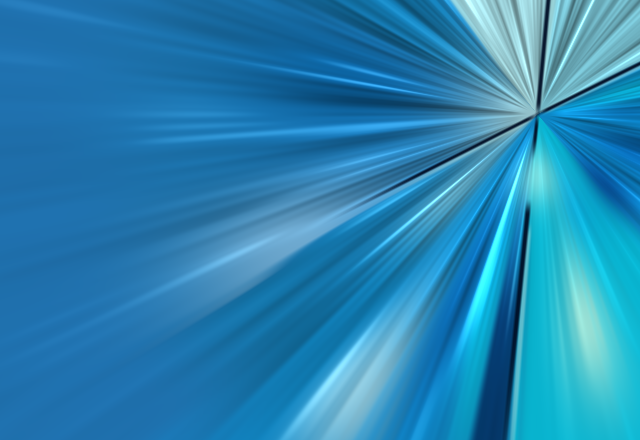
This background is drawn by a Shadertoy shader. Its source:

```glsl
// A zoom burst of blue, cyan and pale light around an off-centre focus.
// Soft tints are laid out in polar coordinates (degrees, radius), then
// angular noise adds fine rays and four thin dark spokes cross the focus.

#define FOCUS vec2(0.840, 0.740)
#define RAY_CONTRAST 1.05
#define EDGE_JITTER 5.0
#define SPOKE_WIDTH 0.0045
#define BLUE vec3(0.11, 0.45, 0.67)
#define DEEP vec3(0.03, 0.35, 0.58)
#define NAVY vec3(0.01, 0.18, 0.38)
#define AZURE vec3(0.05, 0.53, 0.77)
#define CYAN vec3(0.03, 0.71, 0.82)
#define PALE vec3(0.58, 0.78, 0.81)
#define INK vec3(0.00, 0.05, 0.14)

float hash(vec2 p) {
    vec3 h = fract(vec3(p.xyx) * 0.1031);
    h += dot(h, h.yzx + 33.33);
    return fract((h.x + h.y) * h.z);
}

// Value noise that repeats around the full turn
float rayNoise(float turn, float depth, float count) {
    vec2 p = vec2(turn * count, depth);
    vec2 i = floor(p), f = fract(p);
    f = f * f * (3.0 - 2.0 * f);
    float x0 = mod(i.x, count), x1 = mod(i.x + 1.0, count);
    vec2 seed = vec2(count, 17.0);
    return mix(mix(hash(vec2(x0, i.y) + seed), hash(vec2(x1, i.y) + seed), f.x),
               mix(hash(vec2(x0, i.y + 1.0) + seed), hash(vec2(x1, i.y + 1.0) + seed), f.x), f.y);
}

float angleGap(float a, float b) {
    return abs(mod(a - b + 180.0, 360.0) - 180.0);
}

// Fan between two angles with soft sides
float fan(float angle, float from, float to, float soft) {
    float halfSpan = 0.5 * (to - from);
    return 1.0 - smoothstep(halfSpan - soft, halfSpan + soft, angleGap(angle, from + halfSpan));
}

// Soft spot: shape holds angle, angular size, radius, radial size
float spot(vec2 polar, vec4 shape) {
    vec2 d = vec2(angleGap(polar.x, shape.x), polar.y - shape.z) / shape.yw;
    return exp(-dot(d, d));
}

// Thin spoke leaving the focus, visible between two radii
float spoke(vec2 q, float angle, float width, float start, float end, float fade) {
    vec2 dir = vec2(cos(radians(angle)), sin(radians(angle)));
    float along = dot(q, dir);
    float across = abs(dot(q, vec2(-dir.y, dir.x)));
    float edge = 1.0 / iResolution.y;
    float body = 1.0 - smoothstep(width * 0.4 - edge * 0.5, width + edge, across);
    return body * smoothstep(start - 0.01, start + 0.03, along)
                * (1.0 - smoothstep(end - fade, end, along));
}

void mainImage(out vec4 fragColor, in vec2 fragCoord) {
    vec2 q = (fragCoord - FOCUS * iResolution.xy) / iResolution.y;
    float r = length(q);
    float angle = degrees(atan(-q.y, -q.x + 1e-6)) + 180.0;
    float turn = angle / 360.0;

    // Rays in three finenesses, faded where they get thinner than the canvas grid
    float rays = 0.0, count = 90.0, gain = 0.55;
    for (int k = 0; k < 3; k++) {
        float cell = 6.2832 * r * iResolution.y / count;
        rays += gain * smoothstep(0.6, 2.0, cell) * (rayNoise(turn, r * 2.5, count) - 0.5);
        count *= 2.0;
        gain *= 0.85;
    }
    vec2 polar = vec2(angle + EDGE_JITTER * rays, r);
    float a = polar.x;

    // Left field and dark fans
    vec3 col = mix(BLUE, vec3(0.12, 0.44, 0.68), smoothstep(0.7, 1.2, r));
    col = mix(col, DEEP, 0.85 * spot(polar, vec4(171.0, 16.0, 0.42, 0.30)));
    col = mix(col, vec3(0.06, 0.45, 0.65), 0.8 * fan(a, 129.0, 152.0, 5.0));
    col = mix(col, vec3(0.06, 0.43, 0.62), 0.8 * fan(a, 210.5, 230.0, 1.5) * (1.0 - smoothstep(0.7, 1.1, r)));

    // Pale sweep with a crisp lower side
    float sweep = smoothstep(188.0, 207.0, a) * (1.0 - smoothstep(209.5, 211.0, a));
    col = mix(col, vec3(0.46, 0.66, 0.79), 0.85 * sweep * exp(-pow((r - 0.62) / 0.27, 2.0)));

    // Lower fans from azure to cyan
    col = mix(col, AZURE, 0.85 * fan(a, 224.0, 262.0, 6.0));
    col = mix(col, PALE, 0.55 * spot(polar, vec4(224.0, 7.0, 0.25, 0.16)));
    col = mix(col, vec3(0.03, 0.37, 0.64), 0.85 * spot(polar, vec4(247.0, 5.0, 0.46, 0.32)));
    col = mix(col, vec3(0.57, 0.78, 0.85), 0.95 * spot(polar, vec4(237.5, 5.0, 0.74, 0.24)));
    col = mix(col, CYAN, 0.75 * spot(polar, vec4(256.0, 2.5, 0.55, 0.32)));
    col = mix(col, CYAN, fan(a, 264.0, 312.0, 3.0));
    col = mix(col, vec3(0.02, 0.58, 0.80), 0.6 * spot(polar, vec4(292.0, 9.0, 0.20, 0.12)));
    col = mix(col, NAVY, 0.85 * fan(angle, 258.5, 264.3, 1.0) * smoothstep(0.18, 0.5, r));

    // Right side: alternating blue and cyan
    col = mix(col, AZURE, fan(a, 311.0, 386.0, 5.0));
    col = mix(col, vec3(0.02, 0.28, 0.56), 0.85 * spot(polar, vec4(314.0, 9.0, 0.22, 0.10)));
    col = mix(col, vec3(0.02, 0.33, 0.60), 0.8 * spot(polar, vec4(340.0, 11.0, 0.24, 0.14)));
    col = mix(col, DEEP, 0.7 * spot(polar, vec4(2.0, 7.0, 0.20, 0.10)));
    col = mix(col, CYAN, 0.7 * spot(polar, vec4(14.0, 6.0, 0.22, 0.14)));

    // Bright upper fans and glows
    float upper = fan(a, 27.0, 128.5, 1.5);
    col = mix(col, mix(vec3(0.30, 0.64, 0.73), PALE, 0.5 + 0.5 * fan(a, 84.0, 128.0, 6.0)), upper);
    col = mix(col, vec3(0.66, 0.90, 0.84), 0.9 * spot(polar, vec4(283.0, 7.0, 0.49, 0.18)));
    col = mix(col, vec3(0.50, 0.87, 0.87), 0.9 * spot(polar, vec4(270.0, 18.0, 0.14, 0.07)));
    col = mix(col, vec3(0.70, 0.84, 0.83), 0.8 * fan(a, 125.0, 222.0, 12.0) * exp(-pow(r / 0.17, 2.0)));

    // Ray shading, calmer far out and in the cyan fan
    float contrast = RAY_CONTRAST * mix(0.07, 1.0, exp(-pow(r / 0.62, 2.0)));
    contrast *= 1.0 - 0.8 * fan(angle, 264.0, 312.0, 6.0);
    col *= 1.0 + contrast * rays;
    col += vec3(0.30, 0.36, 0.34) * contrast * smoothstep(0.18, 0.6, rays);

    // Light rims, then dark spokes
    float rim = spoke(q, 25.2, 0.008, 0.01, 0.5, 0.2) + spoke(q, 82.5, 0.009, 0.01, 0.5, 0.2)
              + spoke(q, 208.3, 0.008, 0.02, 0.48, 0.3) + spoke(q, 265.6, 0.007, 0.25, 1.0, 0.4);
    col = mix(col, vec3(0.68, 0.88, 0.87), 0.5 * min(rim, 1.0));
    float dark = spoke(q, 26.4, SPOKE_WIDTH, 0.0, 2.0, 0.1)
               + spoke(q, 84.6, SPOKE_WIDTH * 1.3, 0.0, 2.0, 0.1)
               + spoke(q, 206.9, SPOKE_WIDTH, 0.0, 0.58, 0.30)
               + spoke(q, 264.2, SPOKE_WIDTH, 0.0, 0.11, 0.06)
               + spoke(q, 264.2, SPOKE_WIDTH * 1.5, 0.20, 1.0, 0.55);
    col = mix(col, INK, 0.95 * min(dark, 1.0));

    fragColor = vec4(clamp(col, 0.0, 1.0), 1.0);
}
```
